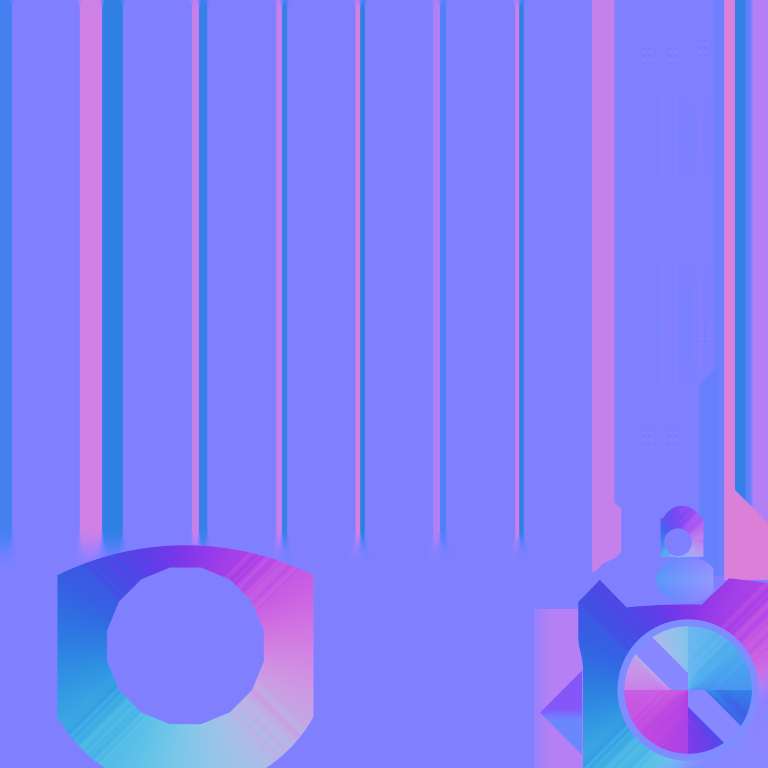
This texture map is drawn by a WebGL 2 fragment shader. Its source:

```glsl
#version 300 es
precision highp float;
// Tangent-space normal map of a grooved panel with a round frame and a gear.
// Each part blends a surface tilt (xy) over a flat base; the tilt is turned
// into a unit normal and encoded as colour at the end.
uniform vec2 u_resolution;
out vec4 fragColor;

float px; // width of one pixel in canvas units

float hash(float n) {
    n = fract(n * 0.1031);
    n *= n + 33.33;
    return fract(n * (n + n));
}

float noise(float x) {
    float f = fract(x);
    return mix(hash(floor(x)), hash(floor(x) + 1.0), f * f * (3.0 - 2.0 * f));
}

float inside(float d) { return smoothstep(0.6 * px, -0.6 * px, d); }

float band(float x, float a, float b, float soft) {
    return smoothstep(a - soft, a + soft, x) * (1.0 - smoothstep(b - soft, b + soft, x));
}

float box(vec2 p, vec2 lo, vec2 hi) {
    return band(p.x, lo.x, hi.x, 0.6 * px) * band(p.y, lo.y, hi.y, 0.6 * px);
}

// Outward-facing bevel with brushed streaks along the diagonals
vec2 bevel(vec2 d) {
    float across = abs(d.x) - abs(d.y);
    float diagonal = 1.0 - smoothstep(0.025, 0.065, abs(across));
    float quadrant = step(0.0, d.x) + 2.0 * step(0.0, d.y);
    float turn = (noise(across * 190.0 + quadrant * 37.0 + 90.0) - 0.5) * 0.4 * diagonal;
    vec2 n = normalize(d + 1e-5);
    n = mat2(cos(turn), sin(turn), -sin(turn), cos(turn)) * n;
    return n * vec2(0.32, -0.28);
}

// Paired ridges: one side leans right, the other left; the ends flare out
vec2 grooves(vec2 p) {
    vec4 edges[6] = vec4[6]( // left, middle, right, tilt
        vec4(0.104, 0.133, 0.160, 0.31), vec4(0.250, 0.259, 0.270, 0.28),
        vec4(0.360, 0.367, 0.374, 0.29), vec4(0.463, 0.469, 0.475, 0.34),
        vec4(0.564, 0.573, 0.581, 0.19), vec4(0.671, 0.676, 0.682, 0.32));
    float low = 1.0 - smoothstep(0.255, 0.314, p.y);
    float flare = max(low, smoothstep(0.988, 1.005, p.y) * 0.4);
    float soft = 0.6 * px + 0.016 * flare;
    vec2 t = vec2(0.0);
    for (int i = 0; i < 6; i++) {
        vec4 e = edges[i];
        t.x += e.w * (band(p.x, e.x, e.y, soft) - band(p.x, e.y, e.z, soft));
    }
    t.x -= 0.23 * band(p.x, -0.1, 0.0156, soft);
    return t * (1.0 - low);
}

// Strips and slanted flanges along the right side
vec2 rightTrim(vec2 p, vec2 t) {
    float above = smoothstep(0.252, 0.258, p.y);
    float flange = 0.800 + 0.009 * band(p.y, 0.27, 0.342, 0.005)
        - max(0.0, 0.281 - p.y);
    t.x += 0.27 * band(p.x, 0.771, flange, 0.6 * px) * above;
    t = mix(t, vec2(-0.07, 0.0), box(p, vec2(0.929, 0.25), vec2(0.943, 1.1)));
    float step1 = inside(max(0.910 - p.x, p.y - 0.499 - (p.x - 0.910)));
    t = mix(t, vec2(-0.1, 0.0), step1 * box(p, vec2(0.9, 0.25), vec2(0.936, 0.52)));
    t = mix(t, vec2(0.36, 0.0), box(p, vec2(0.943, 0.245), vec2(1.1, 1.1)));
    float channel = inside(0.362 - (p.x - 0.957) - p.y);
    float lean = mix(-0.3, -0.12, smoothstep(0.969, 0.973, p.x));
    lean = mix(lean, 0.2, smoothstep(0.976, 0.982, p.x));
    return mix(t, vec2(lean, 0.0), channel * band(p.x, 0.957, 1.1, 0.6 * px));
}

// Faint scratches and clusters of tiny rivets
vec2 wear(vec2 p) {
    float area = band(p.x, 0.835, 0.925, 0.01) * band(p.y, 0.38, 0.87, 0.12);
    vec2 t = vec2((noise(p.x * 260.0) - 0.5) * 0.07 * area * noise(p.y * 7.0 + 3.0), 0.0);
    for (int i = 0; i < 6; i++) {
        float row = float(i / 3), col = float(i % 3);
        vec2 c = col < 2.0 ? vec2(0.842 + 0.035 * col, mix(0.43, 0.925, row))
                           : vec2(0.915, mix(0.562, 0.935, row));
        vec2 d = p - c;
        vec2 cell = fract(d * 110.0) - 0.5;
        float near = band(abs(d.x), -1.0, 0.011, 0.002) * band(abs(d.y), -1.0, 0.014, 0.002);
        t += cell * 0.14 * near * smoothstep(0.45, 0.2, length(cell));
    }
    return t;
}

vec2 roundFrame(vec2 p, vec2 t) {
    vec2 d = p - vec2(0.2415, 0.159);
    float outer = max(max(abs(d.x) - 0.1667, length(d) - 0.1905),
        length(d + vec2(0.0, 0.245)) - 0.376);
    // Sixteen-sided opening
    float sector = 0.392699;
    float a = mod(atan(d.y, d.x) + 0.5 * sector, sector) - 0.5 * sector;
    float hole = length(d) * cos(a) - 0.102;
    return mix(t, bevel(d), inside(max(outer, -hole)));
}

// Tinted plate with a pyramid on the left of the gear
vec2 sidePlate(vec2 p, vec2 t) {
    float plate = box(p, vec2(0.696, -0.1), vec2(0.76, 0.207));
    t = mix(t, vec2(0.12 + 0.09 * smoothstep(0.696, 0.72, p.x), 0.0), plate);
    float h = p.y - 0.072;
    float pyramid = inside(max(abs(h) - (p.x - 0.703), p.x - 0.758));
    vec2 face = mix(vec2(-0.08, 0.03), vec2(0.02, -0.16), smoothstep(-0.012, 0.008, h));
    return mix(t, face, pyramid);
}

// Small eyelet above the gear, on a rounded foot
vec2 eyelet(vec2 p, vec2 t) {
    vec2 d = p - vec2(0.888, 0.312);
    float body = max(abs(d.x) - 0.028, length(d * vec2(1.0, 0.85) - vec2(0.0, -0.004)) - 0.029);
    body = min(body, max(max(abs(d.x) - 0.028, abs(d.y + 0.012) - 0.025), -0.037 - d.y));
    float hole = length(d - vec2(-0.005, -0.018)) - 0.018;
    t = mix(t, bevel(d + vec2(0.004, 0.015)) * 0.75, inside(max(body, -hole)));
    vec2 f = p - vec2(0.894, 0.245);
    float foot = max(length(f * vec2(0.75, 1.0)) - 0.030, f.x - 0.035);
    return mix(t, vec2(f.x * 3.0 - 0.02, 0.1 - abs(f.y) * 2.5), inside(foot));
}

vec2 gear(vec2 p, vec2 t) {
    vec2 d = p - vec2(0.896, 0.1015);
    float tooth = 0.245 - abs(p.x - 0.781) * 1.03;
    float shoulder = min(0.217 + (p.x - 0.918) * 0.95, 0.247 - 0.12 * max(0.0, p.x - 0.95));
    float top = max(max(tooth, 0.213 - 0.6 * d.x * d.x), shoulder);
    float left = 0.753 + 0.006 * smoothstep(0.17, 0.13, p.y);
    float flatCorner = smoothstep(0.02, 0.09, d.x - d.y - 0.03) * smoothstep(0.06, -0.02, d.y);
    vec2 rim = bevel(d) * (1.0 - 0.85 * flatCorner);
    t = mix(t, rim, inside(max(p.y - top, left - p.x)));
    // Recessed disc: inward slopes in quadrants crossed by a flat diagonal strip
    float r = length(d);
    t = mix(t, vec2(-0.01, 0.05), inside(r - 0.092));
    vec2 bowl = -bevel(d) * vec2(0.9, 0.95);
    if (d.x < 0.0 && d.y < 0.0) bowl = mix(bowl, vec2(0.28, -0.22), 0.6);
    if (d.x > 0.0 && d.y > 0.0) bowl = mix(bowl, vec2(-0.15, 0.17), 0.5);
    float strip = band(d.x + d.y, -0.022, 0.022, 0.6 * px) * step(d.x * d.y, 0.0);
    bowl = mix(bowl, vec2(0.03, 0.03), strip);
    return mix(t, bowl, inside(r - 0.083));
}

void main() {
    px = 1.0 / min(u_resolution.x, u_resolution.y);
    vec2 p = gl_FragCoord.xy / u_resolution;
    vec2 tilt = rightTrim(p, grooves(p) + wear(p));
    tilt = roundFrame(p, tilt);
    tilt = sidePlate(p, tilt);
    tilt = eyelet(p, tilt);
    tilt = gear(p, tilt);
    float z = sqrt(max(0.0, 1.0 - 4.0 * dot(tilt, tilt)));
    fragColor = vec4(0.5 + tilt, 0.5 + 0.5 * z, 1.0);
}
```
